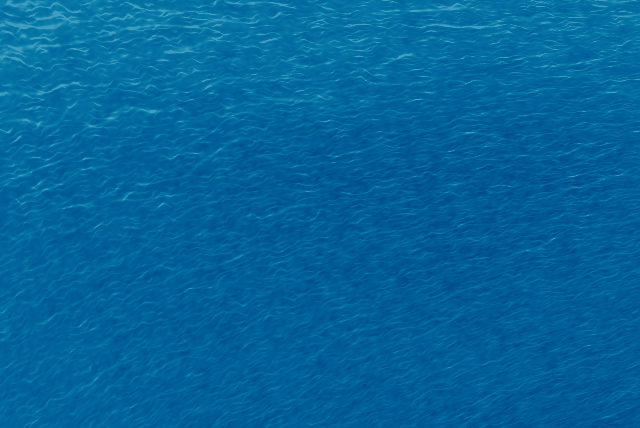
Give the GLSL for this texture, as a Shadertoy shader.

```glsl
// Wind-rippled blue water seen from above: thin bright crests over a deep tone.
// Three scales of bent, patchy wave lines are added to a broad light gradient,
// and the resulting light level is looked up in a ramp of water colours.

const float PI = 3.14159265;
const float TILT = 0.54;            // slope of the crests at the bottom
const float TILT_FADE = 0.47;       // how much of that slope is lost at the top
const float DEEP_LEVEL = 0.06;      // light level of open water
const float TOP_GLOW = 2.1;         // extra light near the top edge
const float LEFT_GLOW = 0.75;       // extra light near the left edge
const vec2 COARSE = vec2(9.0, 23.0);   // ripples per canvas height, along and across
const vec2 MEDIUM = vec2(32.0, 52.0);
const vec2 FINE = vec2(60.0, 88.0);

// Water colours from deepest trough to brightest glint
const vec3 WATER[7] = vec3[7](
    vec3(0.00, 0.30, 0.53), vec3(0.00, 0.35, 0.58), vec3(0.00, 0.39, 0.61),
    vec3(0.01, 0.43, 0.63), vec3(0.02, 0.47, 0.65), vec3(0.08, 0.53, 0.69),
    vec3(0.26, 0.61, 0.74));

vec2 hashGradient(vec2 cell) {
    float h = fract(sin(dot(cell, vec2(127.1, 311.7))) * 43758.5453);
    return vec2(cos(2.0 * PI * h), sin(2.0 * PI * h));
}

// Gradient noise, roughly -0.7 to 0.7
float noise(vec2 p) {
    vec2 i = floor(p), f = fract(p);
    vec2 u = f * f * f * (f * (f * 6.0 - 15.0) + 10.0);
    vec2 e = vec2(1.0, 0.0);
    float a = dot(hashGradient(i), f);
    float b = dot(hashGradient(i + e.xy), f - e.xy);
    float c = dot(hashGradient(i + e.yx), f - e.yx);
    float d = dot(hashGradient(i + e.xx), f - e.xx);
    return mix(mix(a, b, u.x), mix(c, d, u.x), u.y);
}

// Bent wave lines one unit apart, broken into patches
float crests(vec2 q, float sharpness) {
    float bend = 1.1 * noise(q * vec2(0.5, 0.3))
               + 0.4 * noise(q * vec2(1.3, 0.6) + 17.0);
    float wave = sin(PI * (q.y + bend));
    float patches = smoothstep(-0.3, 0.4, noise(q * vec2(0.55, 0.6) + 41.0));
    return exp(-sharpness * wave * wave) * patches;
}

vec3 waterColour(float level) {
    float t = clamp(level + 1.0, 0.0, 5.999);
    int i = int(t);
    return mix(WATER[i], WATER[i + 1], fract(t));
}

void mainImage(out vec4 fragColor, in vec2 fragCoord) {
    vec2 p = fragCoord / iResolution.y;
    float across = fragCoord.x / iResolution.x;
    float fromMiddle = p.x - 0.5 * iResolution.x / iResolution.y;

    // Crests climb to the right, flattening towards the top
    vec2 flow = vec2(p.x + 0.3 * p.y, p.y - fromMiddle * (TILT - TILT_FADE * p.y));
    vec2 crossFlow = flow + vec2(0.0, 0.12 * fromMiddle);
    float top = smoothstep(0.55, 1.0, p.y);

    // Broad light: bright top and left, deep patch right of centre
    float level = DEEP_LEVEL + TOP_GLOW * top;
    level += LEFT_GLOW * (1.0 - smoothstep(0.0, 0.45, across));
    level -= 0.45 * exp(-8.0 * dot(p - vec2(1.1, 0.62), p - vec2(1.1, 0.62)));
    level += 0.35 * noise(p * vec2(2.0, 3.5) + 5.0);
    level -= 0.4 * (1.0 - smoothstep(0.0, 0.12, p.y)) * smoothstep(0.3, 1.0, across);

    // Soft swell and dark troughs
    level += mix(0.7, 1.4, top) * noise(flow * COARSE * vec2(1.2, 1.2) + 9.0);
    level += 1.0 * noise(crossFlow * MEDIUM * vec2(1.0, 1.2) + 23.0);
    level += 1.1 * noise(flow * FINE * vec2(1.1, 1.3) + 77.0);

    // Bright crests, strongest in the upper half
    float strength = mix(0.85, 1.2, smoothstep(0.15, 0.65, p.y));
    float glints = 1.9 * crests(flow * COARSE, mix(28.0, 12.0, top))
                 + 2.4 * crests(crossFlow * MEDIUM + 60.0, 12.0)
                 + 2.1 * crests(flow * FINE + 130.0, 5.0);
    level += strength * glints;

    fragColor = vec4(waterColour(level), 1.0);
}
```
